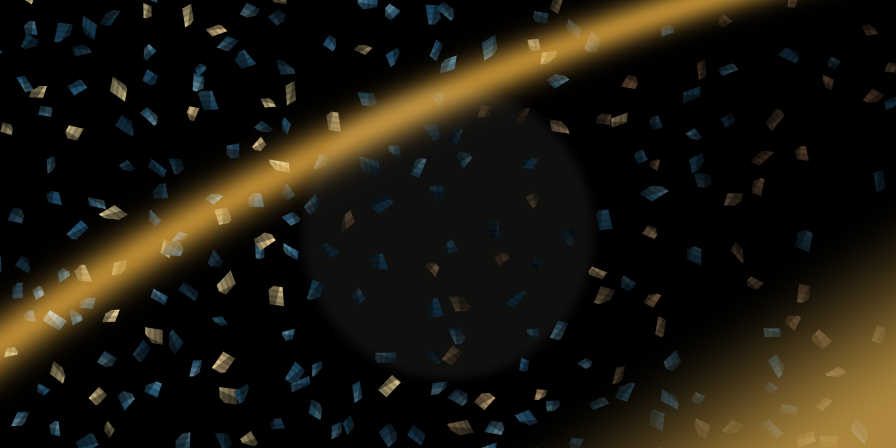
Write a WebGL 1 fragment shader that draws this background.

```glsl
precision highp float;

uniform vec2 u_resolution;

// Lengths are in canvas heights: x runs 0..2, y runs 0..1
const vec2 ARC_CENTER = vec2(3.178, -4.254);
const float ARC_RADIUS = 5.495;
const float ARC_WIDTH_LEFT = 0.056;
const float ARC_WIDTH_RIGHT = 0.042;
const vec3 ARC_GOLD = vec3(0.70, 0.52, 0.19);

const vec2 CORNER_START = vec2(1.094, 0.0);
const vec2 CORNER_DIR = vec2(0.54, -0.84);
const float CORNER_REACH = 0.43;
const vec3 CORNER_GOLD = vec3(0.67, 0.52, 0.23);

const vec2 DISC_CENTER = vec2(1.0, 0.48);
const float DISC_RADIUS = 0.325;
const vec3 DISC_GREY = vec3(0.058, 0.058, 0.056);

const float CELL = 0.076;
const float JITTER = 0.8;
const vec2 SHARD_MIN = vec2(0.011, 0.009);
const vec2 SHARD_MAX = vec2(0.023, 0.017);
const float STRIPE_FREQ = 480.0;
const vec3 BLUE = vec3(0.09, 0.23, 0.32);
const vec3 PALE_BLUE = vec3(0.36, 0.52, 0.58);
const vec3 CREAM = vec3(0.78, 0.73, 0.53);
const vec3 BROWN = vec3(0.42, 0.30, 0.21);

float hash(vec2 p) {
  return fract(sin(dot(p, vec2(127.1, 311.7))) * 43758.5);
}

float cellRandom(vec2 id, float channel) {
  return hash(id + 17.3 * channel);
}

float discMask(vec2 p) {
  return 1.0 - smoothstep(-0.02, 0.02, length(p - DISC_CENTER) - DISC_RADIUS);
}

// Colour and coverage of the shard that belongs to one cell
vec4 shard(vec2 p, vec2 id, float pixel) {
  vec2 jitter = vec2(cellRandom(id, 1.0), cellRandom(id, 2.0)) - 0.5;
  vec2 center = (id + 0.5 + JITTER * jitter) * CELL;
  float inDisc = discMask(center);
  float toRight = smoothstep(0.8, 1.8, center.x);
  float density = mix(0.82, 0.50, toRight) - 0.28 * inDisc;
  if (cellRandom(id, 3.0) > density) return vec4(0.0);

  // Skewed, rotated box with one cut corner
  float angle = 6.2832 * cellRandom(id, 4.0);
  float c = cos(angle), s = sin(angle);
  vec2 q = mat2(c, -s, s, c) * (p - center);
  q.x += (cellRandom(id, 5.0) - 0.5) * q.y;
  vec2 size = mix(SHARD_MIN, SHARD_MAX,
                  vec2(cellRandom(id, 6.0), cellRandom(id, 7.0)));
  vec2 edge = abs(q) - size;
  float cut = dot(q, vec2(0.75, 0.66)) - size.x * mix(0.5, 1.1, cellRandom(id, 8.0));
  float dist = max(max(edge.x, edge.y), cut);
  float cover = 1.0 - smoothstep(-0.7 * pixel, 0.7 * pixel, dist);

  // Cool or warm material with a sheen, a folded facet and fine stripes
  float tone = cellRandom(id, 9.0);
  float warm = step(cellRandom(id, 10.0), mix(0.24, 0.58, toRight));
  float sheen = smoothstep(-1.0, 1.3, q.x / size.x + 1.2 * tone - 0.6);
  vec3 cool = mix(BLUE, PALE_BLUE, sheen * tone);
  vec3 warmth = mix(CREAM, BROWN, clamp(0.7 * toRight + 0.5 * tone + 0.3 * inDisc, 0.0, 1.0));
  vec3 color = mix(cool, warmth * (0.7 + 0.4 * sheen), warm);
  float ridge = (cellRandom(id, 11.0) - 0.5) * size.y;
  color *= mix(1.15, 0.65, smoothstep(-pixel, pixel, q.y - ridge + 0.3 * q.x));
  color *= 0.9 + 0.1 * sin(q.x * STRIPE_FREQ);

  // Shards dim inside the disc and towards the right
  float light = mix(0.55, 1.2, cellRandom(id, 12.0));
  light *= mix(1.0, 0.55, toRight) * mix(1.0, 0.6, inDisc);
  return vec4(color * light, cover);
}

void main() {
  vec2 p = gl_FragCoord.xy / u_resolution.y;
  float pixel = 1.0 / u_resolution.y;

  // Dark ground with the faint disc
  vec3 color = DISC_GREY * discMask(p);

  // Scattered shards from the neighbouring cells
  vec2 base = floor(p / CELL);
  for (int j = -1; j <= 1; j++) {
    for (int i = -1; i <= 1; i++) {
      vec4 piece = shard(p, base + vec2(float(i), float(j)), pixel);
      color = mix(color, piece.rgb, piece.a);
    }
  }

  // Golden arc and corner glow, screened over the scene
  float width = mix(ARC_WIDTH_LEFT, ARC_WIDTH_RIGHT, clamp(p.x / 1.6, 0.0, 1.0));
  float offset = (length(p - ARC_CENTER) - ARC_RADIUS) / width;
  vec3 arc = ARC_GOLD * exp(-offset * offset);
  float depth = dot(p - CORNER_START, CORNER_DIR);
  vec3 corner = CORNER_GOLD * smoothstep(0.0, CORNER_REACH, depth);
  color = 1.0 - (1.0 - color) * (1.0 - arc) * (1.0 - corner);

  gl_FragColor = vec4(color, 1.0);
}
```
